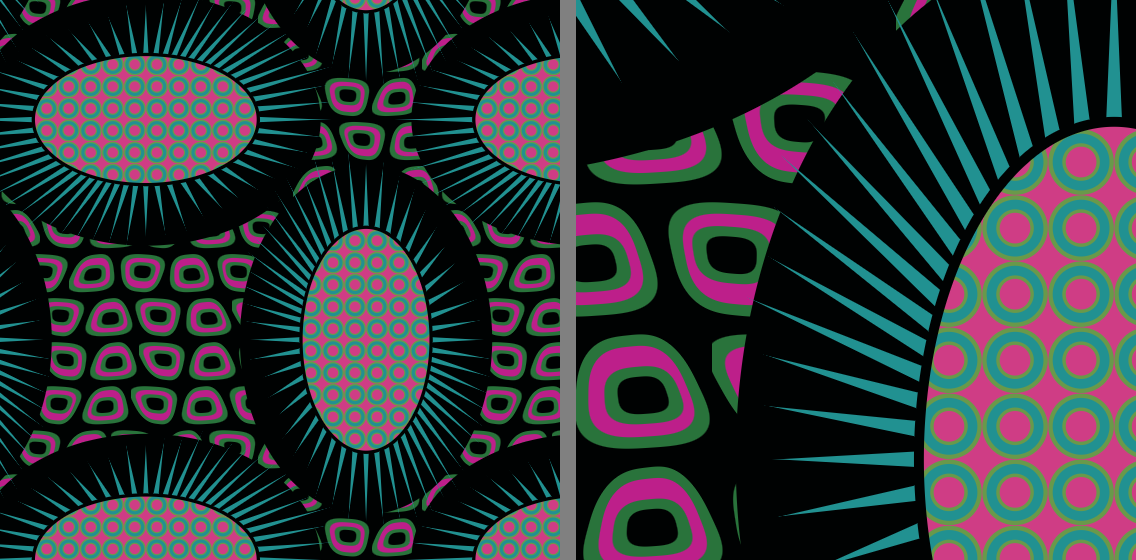
Left, the full canvas; right, a detail of the centre.
Write a WebGL 1 fragment shader that draws this pattern.

```glsl
precision highp float;
uniform vec2 u_resolution;

// All lengths below are in tiles; TILE is the tile size on the canvas.
const float TILE = 0.7865;
const vec2 TILE_ORIGIN = vec2(0.2604, 0.7865);
const vec2 OVAL = vec2(0.2517, 0.1440);
const vec2 HALO = vec2(0.3970, 0.2864);
const float DOT_PITCH = 0.05;
const float RAY_COUNT = 52.0;
const float RAY_BUNCHING = 0.25;
const float RAY_HALF_WIDTH = 0.0062;
const float RAY_GAP = 0.0075;
const float PEBBLE_COLUMNS = 9.0;
const float PEBBLE_ROWS = 10.0;
const vec2 PEBBLE_ORIGIN = vec2(-0.331, 0.0513);
const vec2 PEBBLE_SIZE = vec2(0.0475, 0.0425);
const vec2 HOLE_SIZE = vec2(0.0285, 0.0215);

const vec3 BLACK = vec3(0.0, 0.008, 0.008);
const vec3 TEAL = vec3(0.13, 0.57, 0.57);
const vec3 OLIVE = vec3(0.41, 0.60, 0.29);
const vec3 PINK = vec3(0.81, 0.24, 0.52);
const vec3 GREEN = vec3(0.16, 0.45, 0.23);
const vec3 MAGENTA = vec3(0.74, 0.12, 0.54);
const float TAU = 6.2831853;

float pixelSize;

float hash(vec2 p) {
  return fract(sin(dot(p, vec2(41.3, 289.1))) * 4375.85);
}

// Antialiased coverage of a signed distance.
float cover(float d) {
  return clamp(0.5 - d / pixelSize, 0.0, 1.0);
}

float ellipseDistance(vec2 p, vec2 axes) {
  float k = length(p / axes);
  return (k - 1.0) * k / max(length(p / (axes * axes)), 0.001);
}

// Rounded box.
float softBox(vec2 p, vec2 size) {
  vec2 a = abs(p) / size;
  float norm = pow(a.x * a.x * a.x + a.y * a.y * a.y + 1e-6, 1.0 / 3.0);
  return (norm - 1.0) * size.y;
}

// Staggered rows of hollow pebbles, alternately wide at the foot and the head.
vec3 pebbles(vec2 q) {
  vec2 cells = vec2(PEBBLE_COLUMNS, PEBBLE_ROWS);
  vec2 g = (q - PEBBLE_ORIGIN) * cells;
  float row = mod(-floor(g.y + 0.5), PEBBLE_ROWS);
  g.x -= fract(0.6 - 0.057 * row + 0.377 * row * row) - 0.5;
  vec2 id = floor(g + 0.5);
  vec2 p = (g - id) / cells;
  float column = mod(id.x, PEBBLE_COLUMNS);
  vec2 key = vec2(column, row);

  float flip = mod(column, 2.0) < 0.5 ? 1.0 : -1.0;
  float taper = flip * (4.0 + 5.0 * hash(key));
  float lean = 0.5 * (hash(key + 17.0) - 0.5);
  p.x = (p.x - lean * p.y) / (1.0 - taper * p.y);
  p.y -= 0.08 * flip * p.x;

  float body = softBox(p, PEBBLE_SIZE);
  vec2 h = p + vec2(0.006 * (hash(key + 5.0) - 0.5), 0.003 * flip);
  float hole = softBox(h, HOLE_SIZE);
  vec3 color = mix(BLACK, GREEN, cover(body));
  color = mix(color, MAGENTA, cover(body + 0.0085));
  color = mix(color, GREEN, cover(hole));
  return mix(color, BLACK, cover(hole + 0.0075));
}

// Concentric rings on a square grid.
vec3 ringDots(vec2 p) {
  float r = length((fract(p / DOT_PITCH) - 0.5) * DOT_PITCH);
  vec3 color = mix(PINK, OLIVE, cover(r - 0.0248));
  color = mix(color, TEAL, cover(r - 0.0215));
  color = mix(color, OLIVE, cover(r - 0.0142));
  return mix(color, PINK, cover(r - 0.0116));
}

// Tapering rays, bunched and lengthened in two opposite quadrants.
float rayCover(vec2 p, float ovalDistance) {
  float angle = atan(p.y, p.x + 1e-6);
  float s = sin(2.0 * angle);
  float c = cos(2.0 * angle);
  float index = RAY_COUNT / TAU * (angle + 0.5 * RAY_BUNCHING * s) - c;
  float density = RAY_COUNT / TAU * (1.0 + RAY_BUNCHING * c) + 2.0 * s;
  float ray = floor(index + 0.5);
  float across = length(p) * abs(index - ray) / density;
  float jitter = hash(vec2(mod(ray, RAY_COUNT), 3.0)) - 0.5;
  float reach = 0.70 + 0.20 * s - 0.10 * c + 0.12 * jitter;
  float along = (length(p / OVAL) - 1.0) / reach;
  float halfWidth = RAY_HALF_WIDTH * (1.0 - along);
  return cover(max(across - halfWidth, RAY_GAP - ovalDistance));
}

vec3 medallion(vec3 color, vec2 p) {
  float oval = ellipseDistance(p, OVAL);
  color = mix(color, BLACK, cover(ellipseDistance(p, HALO)));
  color = mix(color, TEAL, rayCover(p, oval));
  return mix(color, ringDots(p), cover(oval));
}

void main() {
  float side = min(u_resolution.x, u_resolution.y);
  pixelSize = 1.0 / (side * TILE);
  vec2 q = (gl_FragCoord.xy / side - TILE_ORIGIN) / TILE;
  vec2 lying = fract(q + 0.5) - 0.5;
  vec2 standing = fract(q) - 0.5;
  vec3 color = pebbles(q);
  color = medallion(color, lying);
  color = medallion(color, vec2(standing.y, -standing.x));
  gl_FragColor = vec4(color, 1.0);
}
```
